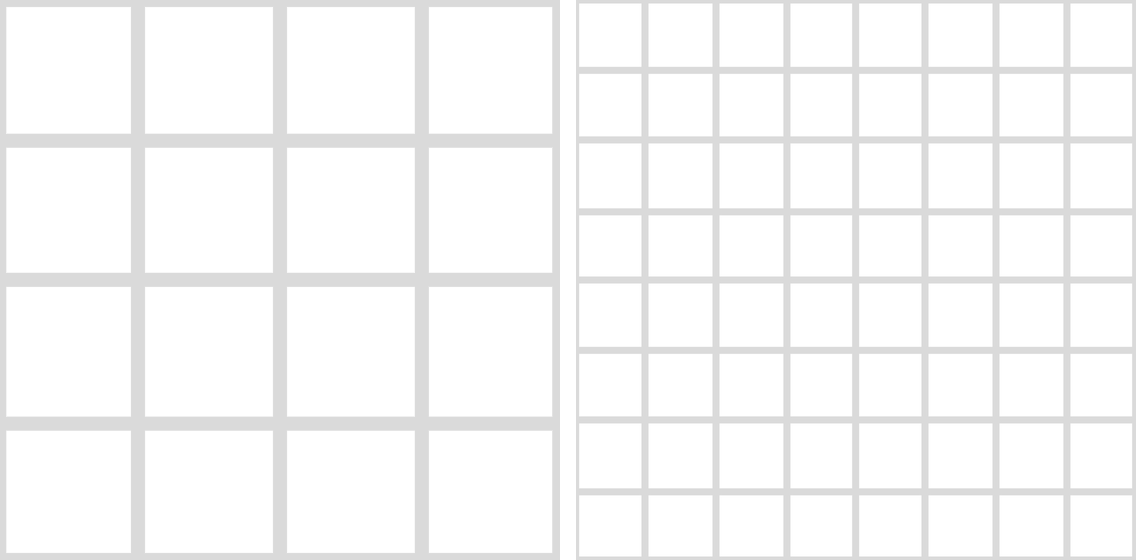
Left, the tile; right, the same tile 2 across and 2 down.
This pattern is drawn by a WebGL 2 fragment shader. Its source:

```glsl
#version 300 es
precision highp float;

uniform vec2 u_resolution;
out vec4 fragColor;

const int REPEATS = 4;
const float LINE_WIDTH = 0.0252;
const float EDGE_SOFTNESS = 0.0013;
const vec3 CELL_COLOR = vec3(1.0);
const vec3 LINE_COLOR = vec3(0.855);

// Small shifts of each line away from the even grid
const vec4 COLUMN_SHIFT = vec4(-0.0013, -0.0036, 0.0, 0.0033);
const vec4 ROW_SHIFT = vec4(0.0, -0.0065, 0.0003, -0.0013);

// Shortest distance between two positions on a wrapping unit axis
float wrappedDistance(float a, float b) {
    return abs(fract(a - b + 0.5) - 0.5);
}

// Distance from a position to the nearest line along one axis
float nearestLine(float position, vec4 shift) {
    float nearest = 1.0;
    for (int i = 0; i < REPEATS; i++) {
        float center = float(i) / float(REPEATS) + shift[i];
        nearest = min(nearest, wrappedDistance(position, center));
    }
    return nearest;
}

// Smooth coverage of a band of the given width
float bandCoverage(float dist, float width, float softness) {
    return 1.0 - smoothstep(-softness, softness, dist - 0.5 * width);
}

void main() {
    vec2 uv = gl_FragCoord.xy / u_resolution;
    vec2 softness = max(vec2(EDGE_SOFTNESS), 0.75 / u_resolution);

    // Vertical and horizontal grid lines
    float column = bandCoverage(nearestLine(uv.x, COLUMN_SHIFT), LINE_WIDTH, softness.x);
    float row = bandCoverage(nearestLine(uv.y, ROW_SHIFT), LINE_WIDTH, softness.y);

    // Flat lines over the cells, with no darkening at crossings
    vec3 color = mix(CELL_COLOR, LINE_COLOR, max(column, row));
    fragColor = vec4(color, 1.0);
}
```
